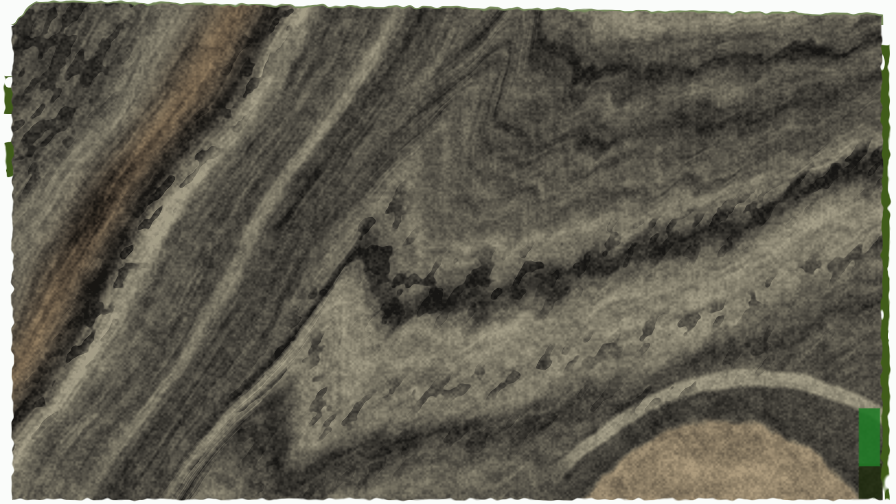
Write a Shadertoy shader that draws this texture.

```glsl
// Polished slab of folded, banded grey marble with a rough green-flecked rim
#define PALE_TINT vec3(1.03, 0.99, 0.85)
#define DARK_TINT vec3(1.00, 0.96, 0.86)
#define RUST_TINT vec3(1.10, 0.98, 0.88)
#define PAPER vec3(0.98, 0.99, 0.98)
#define MOSS vec3(0.25, 0.36, 0.10)
#define LEAF vec3(0.13, 0.47, 0.15)
#define BAND_SLOPE 0.63
#define HINGE 0.22
#define LIMB_STEEPNESS 4.0
#define STREAK 0.24
#define GRAIN 0.20

float hash(vec2 p) {
    return fract(sin(dot(p, vec2(127.1, 311.7))) * 43758.5453);
}

float noise(vec2 p) {
    vec2 i = floor(p), f = fract(p);
    f = f * f * (3.0 - 2.0 * f);
    return mix(mix(hash(i), hash(i + vec2(1, 0)), f.x),
               mix(hash(i + vec2(0, 1)), hash(i + vec2(1, 1)), f.x), f.y);
}

float fbm(vec2 p) {
    float sum = 0.0, amp = 0.5;
    for (int i = 0; i < 4; i++) {
        sum += amp * (noise(p) - 0.5);
        p = mat2(1.6, 1.2, -1.2, 1.6) * p + 7.3;
        amp *= 0.5;
    }
    return sum;
}

float band(float x, float centre, float width) {
    float d = (x - centre) / width;
    return exp(-d * d);
}

float box(vec2 p, vec2 lo, vec2 hi, float soft) {
    vec2 d = min(p - lo, hi - p);
    return smoothstep(-soft, soft, min(d.x, d.y));
}

// Distance across the steep diagonal beds
float steepCoord(vec2 p) {
    return p.x - 0.17 - BAND_SLOPE * p.y;
}

// Depth below the main dark bed of the folded layers
float foldCoord(vec2 p, float u) {
    float run = max(p.x - 0.81, 0.0);
    float bed = 0.375 + 0.32 * (p.x - 0.81) - 0.035 * sin(3.34 * run);
    bed += 0.15 * (1.0 - smoothstep(HINGE, 0.40, u));
    bed -= LIMB_STEEPNESS * max(HINGE - u, 0.0);
    bed -= 0.035 * cos(47.0 * (u - 0.456)) * band(p.x, 1.07, 0.17) * smoothstep(0.6, 0.85, p.y);
    bed += 0.035 * (noise(vec2(u * 24.0, p.y * 3.0)) - 0.5);
    bed += 0.018 * (noise(vec2(u * 60.0, p.y * 6.0)) - 0.5);
    float v = bed - p.y;
    return v < 0.0 ? v * (1.0 + 0.95 * (p.x - 1.27)) : v;
}

float steepTone(vec2 p, float u) {
    float t = 0.29 + 0.20 * band(u, 0.0, 0.017) + 0.28 * band(u, -0.185, 0.033);
    t += 0.08 * band(u, -0.09, 0.03) * (1.0 - p.y) - 0.05 * band(u, 0.06, 0.04);
    t -= 0.16 * band(u, -0.25, 0.022);
    t += 0.10 * band(u, -0.32, 0.04) + 0.14 * band(u, -0.44, 0.05);
    t -= 0.24 * band(u, -0.34, 0.04) * band(p.y, 0.58, 0.11);
    return t + 0.05 * band(u, -0.56, 0.03);
}

float foldTone(vec2 p, float v) {
    float t = 0.31 - 0.14 * band(v, -0.37, 0.018) - 0.09 * band(v, -0.25, 0.025);
    t += 0.05 * band(v, -0.31, 0.02) + 0.16 * (1.0 - smoothstep(-0.50, -0.41, v));
    t += 0.15 * band(v, -0.07, 0.04) - 0.16 * band(v, 0.0, 0.026);
    t += 0.21 * band(v, 0.085, 0.05) + 0.13 * band(v, 0.175, 0.05);
    t -= 0.09 * band(v, 0.255, 0.03);
    return t + 0.07 * smoothstep(0.27, 0.33, v) * (1.0 - smoothstep(0.75, 1.05, p.x));
}

void mainImage(out vec4 fragColor, in vec2 fragCoord) {
    vec2 p = fragCoord / iResolution.y;
    float px = 1.0 / iResolution.y;
    vec2 q = p + 0.022 * vec2(fbm(p * 9.0), fbm(p * 9.0 + 31.0));
    float u = steepCoord(q) + 0.012 * sin(q.y * 12.0 + 1.0);
    float v = foldCoord(q, u);
    float folded = smoothstep(0.12, 0.20, u);

    // Bed tones, streaked along their own direction
    float tone = mix(steepTone(q, u), foldTone(q, v), folded);
    float steepStreak = noise(vec2(u * 75.0, p.y * 7.0)) + noise(vec2(u * 150.0, p.y * 14.0));
    float foldStreak = noise(vec2(v * 42.0, p.x * 5.0)) + noise(vec2(v * 100.0, p.x * 16.0));
    tone += STREAK * 0.5 * (mix(steepStreak, foldStreak, folded) - 1.0);

    // Low dome with a pale lens arching over it
    float dx = q.x - 1.43, lx = q.x - 1.5;
    float dome = q.y - 0.19 + 2.0 * dx * dx + 0.03 * fbm(p * 28.0);
    float lens = q.y - 0.25 + 1.2 * lx * lx;
    float side = smoothstep(1.08, 1.16, p.x);
    float core = 1.0 - smoothstep(-0.035, -0.015, dome);
    tone = mix(tone, 0.25, side * (1.0 - smoothstep(-0.01, 0.03, lens)) * 0.8);
    tone = mix(tone, 0.55, side * (1.0 - smoothstep(0.010, 0.022, abs(lens))));
    tone = mix(tone, 0.20, band(dome, 0.0, 0.018) * side * 0.8);
    tone = mix(tone, 0.50 + 0.25 * fbm(p * vec2(18.0, 30.0)), core);

    // Black mineral chips gathered in the dark seams
    float chipZone = mix(band(u, -0.235, 0.045) + 0.7 * smoothstep(-0.43, -0.54, u),
        band(v, -0.01, 0.045) + 0.6 * band(v, 0.16, 0.025) + 0.5 * band(v, 0.27, 0.04), folded);
    chipZone *= 1.0 - core;
    float chips = noise(vec2(u * 62.0, p.y * 36.0)) * 0.75 + noise(p * 95.0) * 0.25;
    tone = mix(tone, 0.10, smoothstep(0.56, 0.66, chips) * min(chipZone, 1.0) * 0.9);

    // Crystal grain and tint
    tone += GRAIN * (noise(p * 230.0) * 0.6 + noise(p * 120.0) * 0.4 - 0.5);
    tone += 0.14 * fbm(p * 40.0);
    tone = clamp(tone + 0.015, 0.09, 0.62);
    vec3 col = tone * mix(DARK_TINT, PALE_TINT, smoothstep(0.2, 0.5, tone));
    float rust = band(u, -0.32, 0.06) * (1.0 - folded) + 0.6 * core;
    col *= mix(vec3(1.0), RUST_TINT, min(rust, 1.0));

    // Green tag in the lower right corner
    col = mix(col, MOSS * 0.45, box(p, vec2(1.704, 0.01), vec2(1.75, 0.08), px) * 0.8);
    col = mix(col, LEAF, box(p, vec2(1.704, 0.075), vec2(1.746, 0.19), px) * 0.9);

    // Ragged slab outline over mossy rim and bare ground
    float rough = 0.007 * (noise(p * 75.0) - 0.5);
    float edge = min(min(p.x - 0.025, 1.75 - p.x), min(p.y - 0.009, 0.996 - 0.0155 * p.x - p.y));
    edge = min(edge, (p.x + 1.0 - p.y - 0.078) * 0.7) + rough;
    float moss = box(p + rough, vec2(1.73, 0.008), vec2(1.764, 0.91), px)
        * smoothstep(0.18, 0.28, noise(vec2(p.x * 60.0, p.y * 24.0)));
    moss = max(moss, box(p + rough, vec2(0.010, 0.65), vec2(0.035, 0.85), px)
        * smoothstep(0.45, 0.55, noise(p * 55.0)));
    moss = max(moss, 0.7 * smoothstep(-0.005, -0.002, edge) * step(0.95, p.y));
    vec3 ground = mix(PAPER, MOSS, moss);
    fragColor = vec4(mix(ground, col, smoothstep(-px, px, edge)), 1.0);
}
```
